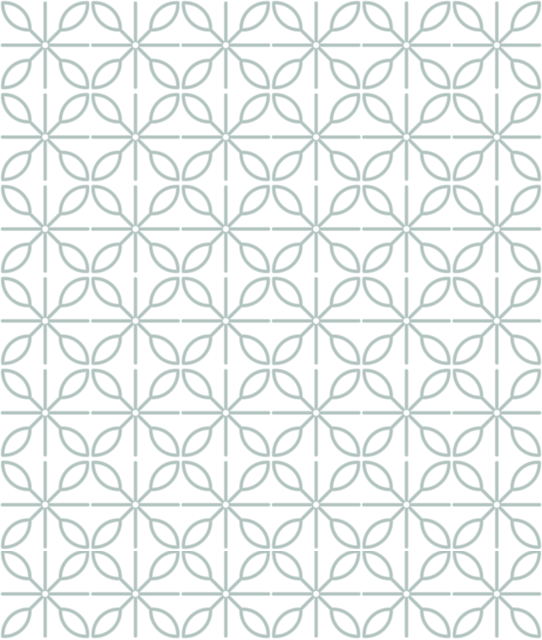
Give the GLSL for this pattern, as a Shadertoy shader.

```glsl
// Grid of eight-armed line blossoms: straight spokes, diagonal leaves and a small open hub.

const float COLUMNS = 6.0;
const float LAST_ROW = 6.0;
const float ROW_PITCH = 1.0175;      // row spacing, in column widths
const float LAST_ROW_LIFT = 0.030;   // the bottom row sits slightly closer
const float HALF_STROKE = 0.0185;
const vec3 PAPER = vec3(1.0);
const vec3 SAGE = vec3(0.695, 0.765, 0.750);

// Distance to a segment running from a to b
float segmentDistance(vec2 p, vec2 a, vec2 b) {
    vec2 ab = b - a;
    float t = clamp(dot(p - a, ab) / dot(ab, ab), 0.0, 1.0);
    return length(p - a - ab * t);
}

// Signed distance to a pointed leaf along y, made of two circular arcs
float leafDistance(vec2 p, float halfLength, float halfWidth) {
    p = abs(p);
    float radius = (halfLength * halfLength + halfWidth * halfWidth) / (2.0 * halfWidth);
    float offset = radius - halfWidth;
    return (p.y - halfLength) * offset > p.x * halfLength
        ? length(p - vec2(0.0, halfLength))
        : length(p + vec2(offset, 0.0)) - radius;
}

// Signed distance to one blossom centred on the origin
float blossomDistance(vec2 p, float halfStroke) {
    vec2 q = abs(p);

    // Straight spokes
    float d = min(segmentDistance(q, vec2(0.0), vec2(0.472, 0.0)),
                  segmentDistance(q, vec2(0.0), vec2(0.0, 0.465)));

    // Diagonal stem and leaf outline, in (across, along) coordinates
    vec2 diagonal = vec2(q.x - q.y, q.x + q.y) * inversesqrt(2.0);
    float leafBase = 0.240;
    float leafTip = 0.663;
    float leafMiddle = 0.5 * (leafBase + leafTip);
    float leafHalf = 0.5 * (leafTip - leafBase);
    d = min(d, segmentDistance(diagonal, vec2(0.0), vec2(0.0, leafBase)));
    d = min(d, abs(leafDistance(diagonal - vec2(0.0, leafMiddle), leafHalf, 0.095)));
    d -= halfStroke;

    // Hub: a disc with an open centre
    float r = length(p);
    d = min(d, r - 0.053);
    return max(d, 0.033 - r);
}

// Position relative to the nearest blossom; y runs down from the top
vec2 blossomSpace(vec2 p) {
    float row = clamp(round((p.y - 0.5) / ROW_PITCH), 0.0, LAST_ROW);
    float centreY = 0.5 + row * ROW_PITCH - LAST_ROW_LIFT * step(LAST_ROW, row);
    return vec2(fract(p.x) - 0.5, p.y - centreY);
}

void mainImage(out vec4 fragColor, in vec2 fragCoord) {
    float pixel = COLUMNS / iResolution.x;
    vec2 p = vec2(fragCoord.x, iResolution.y - fragCoord.y) * pixel;

    // Soft edges, never finer than the pixel grid
    float softness = max(0.013, 0.7 * pixel);
    float d = blossomDistance(blossomSpace(p), HALF_STROKE);
    float ink = 1.0 - smoothstep(-softness, softness, d);

    fragColor = vec4(mix(PAPER, SAGE, ink), 1.0);
}
```
